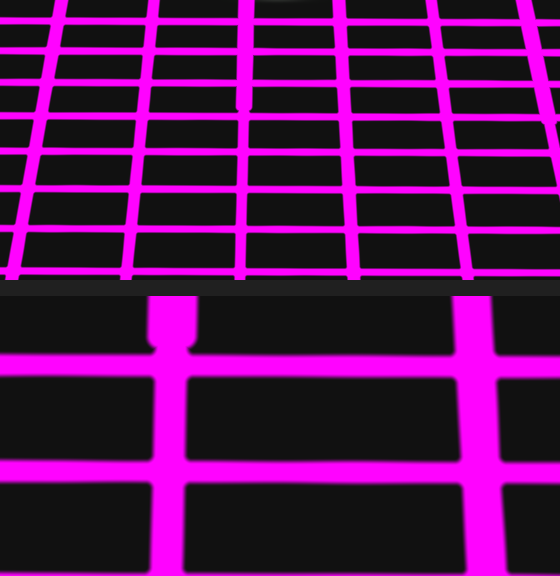
Top: the whole. Bottom: its middle third, enlarged.
Give the GLSL for this pattern, as a Shadertoy shader.

```glsl
// A magenta grid on near-black, seen as a plane leaning gently away.
// Rows follow a projective spacing, columns fan out from a far point; every
// third column carries a heavier upper stroke with a blunt, rounded end.

// Lengths are in canvas heights; x runs from the centre, y down from the top.
const vec3 LINE_COLOR = vec3(1.0, 0.01, 1.0);
const vec3 CELL_COLOR = vec3(0.067, 0.068, 0.067);
const vec3 GLINT_COLOR = vec3(0.16, 0.17, 0.16);

const float ROW_START = 0.0781;    // height of the first row
const float ROW_STEP = 0.1039;     // spacing at the first row
const float ROW_GROWTH = 0.0265;   // perspective growth per row
const float ROW_HALF = 0.0128;
const float ROW_TILT = 0.0035;

const float COL_START = -0.1198;   // column zero at the top edge
const float COL_LEAN = -0.0234;
const float COL_STEP = 0.3299;     // spacing at the top edge
const float COL_SPREAD = 0.0776;   // added spacing at the bottom edge
const vec3 COL_HALF = vec3(0.0193, 0.0234, 0.0208); // cycles over columns

const float HEAVY_HALF = 0.0290;
const float HEAVY_END = 0.396;
const float HEAVY_END_SHIFT = 0.0165; // later end for each column to the right
const float HEAVY_ROUND = 0.0150;

const float CORNER_ROUND = 0.0075;
const float WOBBLE = 0.0016;
const float WOBBLE_SCALE = 11.0;
const float EDGE_SOFT = 0.0042;

float hash(vec2 cell) {
    vec3 q = fract(cell.xyx * 0.1031);
    q += dot(q, q.yzx + 33.33);
    return fract((q.x + q.y) * q.z);
}

float valueNoise(vec2 p) {
    vec2 cell = floor(p), f = fract(p);
    f = f * f * (3.0 - 2.0 * f);
    float low = mix(hash(cell), hash(cell + vec2(1, 0)), f.x);
    float high = mix(hash(cell + vec2(0, 1)), hash(cell + vec2(1, 1)), f.x);
    return mix(low, high, f.y);
}

// Union with a circular fillet in the inner corners
float filletUnion(float a, float b, float radius) {
    vec2 u = max(radius - vec2(a, b), 0.0);
    return max(radius, min(a, b)) - length(u);
}

float rowDistance(vec2 p) {
    float s = p.y - ROW_START - ROW_TILT * p.x;
    float row = round(s / (ROW_STEP + ROW_GROWTH * s));
    float center = ROW_STEP * row / (1.0 - ROW_GROWTH * row);
    return abs(s - center) - ROW_HALF;
}

// x: plain column, y: heavy upper stroke
vec2 columnDistances(vec2 p) {
    float spacing = COL_STEP + COL_SPREAD * p.y;
    float x = p.x - COL_START - COL_LEAN * p.y;
    float column = round(x / spacing);
    float offset = abs(x - column * spacing);
    int kind = int(mod(column + 0.5, 3.0));
    float plain = offset - COL_HALF[kind];

    float end = HEAVY_END + HEAVY_END_SHIFT * column;
    vec2 q = vec2(offset - HEAVY_HALF, p.y - end) + HEAVY_ROUND;
    float heavy = min(max(q.x, q.y), 0.0) + length(max(q, 0.0)) - HEAVY_ROUND;
    return vec2(plain, kind == 0 ? heavy : 1.0);
}

void mainImage(out vec4 fragColor, in vec2 fragCoord) {
    vec2 p = (fragCoord - vec2(0.5 * iResolution.x, 0.0)) / iResolution.y;
    p.y = 1.0 - p.y;

    // Grid lines with slightly uneven edges
    vec2 columns = columnDistances(p);
    float d = filletUnion(rowDistance(p), columns.x, CORNER_ROUND);
    d = min(d, columns.y);
    d += WOBBLE * (valueNoise(p * WOBBLE_SCALE + 40.0) - 0.5);

    // Faint pale smear at the top edge
    vec2 g = (p - vec2(-0.01, 0.0)) / vec2(0.09, 0.008);
    vec3 color = mix(CELL_COLOR, GLINT_COLOR, exp(-dot(g, g)));

    float soft = max(EDGE_SOFT, 0.75 / iResolution.y);
    color = mix(color, LINE_COLOR, 1.0 - smoothstep(-soft, soft, d));
    fragColor = vec4(color, 1.0);
}
```
